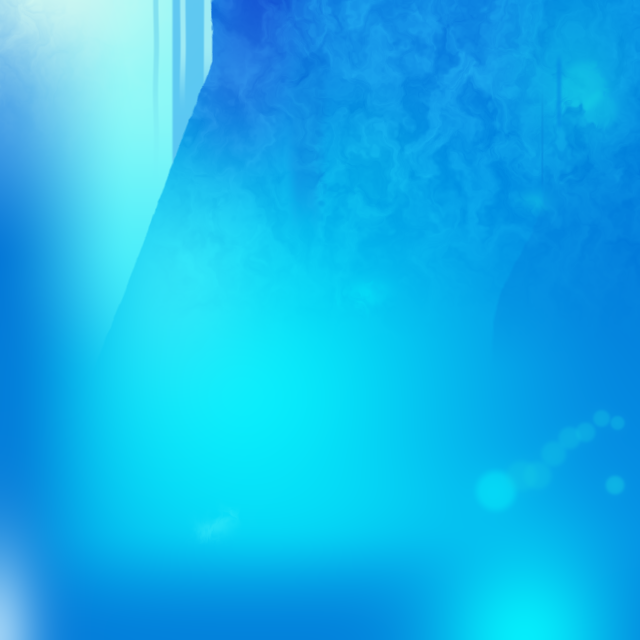
Write a Shadertoy shader that draws this background.

```glsl
// Watery blue wash: broad soft colour pools, a pale mint sheet cut by a slanted
// edge with drips, a mottled indigo stain above, and small cyan light spots.
// Built from layered Gaussian glows, soft masks and domain-warped value noise.

const vec3 BLUE   = vec3(0.02, 0.55, 0.89);
const vec3 DEEP   = vec3(0.01, 0.46, 0.84);
const vec3 CYAN   = vec3(0.02, 0.93, 0.985);
const vec3 AQUA   = vec3(0.28, 0.93, 0.98);
const vec3 MINT   = vec3(0.52, 0.97, 0.97);
const vec3 PALE   = vec3(0.83, 0.98, 0.95);
const vec3 INDIGO = vec3(0.10, 0.32, 0.83);
const vec3 TEAL   = vec3(0.08, 0.80, 0.90);

float hash(vec2 p) {
    vec3 q = fract(vec3(p.xyx) * 0.1031);
    q += dot(q, q.yzx + 33.33);
    return fract((q.x + q.y) * q.z);
}

float noise(vec2 p) {
    vec2 i = floor(p), f = fract(p);
    f = f * f * (3.0 - 2.0 * f);
    return mix(mix(hash(i), hash(i + vec2(1, 0)), f.x),
               mix(hash(i + vec2(0, 1)), hash(i + vec2(1, 1)), f.x), f.y);
}

float fbm(vec2 p) {
    float sum = 0.0, amp = 0.5;
    for (int i = 0; i < 4; i++) {
        sum += amp * noise(p);
        p = p * 2.03 + 17.1;
        amp *= 0.5;
    }
    return sum / 0.9375;
}

// Gaussian weight around a centre
float pool(vec2 p, vec2 center, vec2 radius) {
    vec2 q = (p - center) / radius;
    return exp(-dot(q, q));
}

// Soft-sided interval from a to b
float band(float x, float a, float b, float soft) {
    return smoothstep(a - soft, a + soft, x) * (1.0 - smoothstep(b - soft, b + soft, x));
}

// Round light spot with a soft rim
float spot(vec2 p, vec2 center, float radius) {
    float d = length(p - center) / radius;
    return 0.65 * (1.0 - smoothstep(0.65, 1.15, d)) + 0.35 * exp(-d * d);
}

// Large pools of light and shade
vec3 backdrop(vec2 p) {
    vec3 col = mix(BLUE, CYAN, pool(p, vec2(0.38, 0.38), vec2(0.37, 0.34)));
    col = mix(col, CYAN, 0.35 * pool(p, vec2(0.50, 0.21), vec2(0.28, 0.09)));
    col = mix(col, AQUA, 0.65 * pool(p, vec2(0.27, 0.57), vec2(0.14, 0.19)));
    col = mix(col, DEEP, 0.75 * (1.0 - smoothstep(0.0, 0.18, p.y)));
    col = mix(col, CYAN, pool(p, vec2(0.82, 0.0), vec2(0.15, 0.17)));
    col = mix(col, DEEP, 0.55 * pool(p, vec2(1.02, 0.57), vec2(0.16, 0.30)));
    col = mix(col, DEEP, 0.85 * exp(-p.x * p.x / 0.012) * (1.0 - smoothstep(0.5, 0.75, p.y)));
    return mix(col, vec3(0.72, 0.88, 0.98), 0.85 * pool(p, vec2(-0.01, 0.0), vec2(0.07, 0.15)));
}

// Mottled stain spreading down from the top
vec3 stain(vec3 col, vec2 p, float mottle) {
    vec2 q = p + vec2(0.03, 0.08) * mottle;
    col = mix(col, vec3(0.12, 0.57, 0.91), 0.55 * band(q.x, 0.32, 0.82, 0.08) * smoothstep(0.70, 0.95, q.y));
    col = mix(col, INDIGO, 0.85 * pool(q, vec2(0.40, 1.04), vec2(0.085, 0.19)));
    col = mix(col, vec3(0.20, 0.52, 0.90), 0.55 * pool(q, vec2(0.35, 0.87), vec2(0.08, 0.11)));
    col = mix(col, vec3(0.06, 0.52, 0.87), 0.55 * band(q.x, 0.458, 0.503, 0.012) * band(q.y, 0.68, 0.90, 0.06));
    col = mix(col, TEAL, 0.22 * pool(q, vec2(0.58, 0.75), vec2(0.08, 0.10)));
    float amount = smoothstep(0.42, 0.85, p.y) * smoothstep(0.18, 0.34, p.x);
    return col + mottle * amount * vec3(0.11, 0.22, 0.09);
}

// Pale sheet on the left, bounded by the slanted edge
vec3 sheet(vec3 col, vec2 p, float mottle, float aa) {
    float edge = min(0.15 + 0.38 * (p.y - 0.43), 0.33) + 0.006 * mottle;
    float inside = 1.0 - smoothstep(-aa, 0.002 + aa, p.x - edge);
    vec3 shade = mix(DEEP, vec3(0.24, 0.60, 0.90), smoothstep(0.58, 0.82, p.y));
    vec3 light = mix(AQUA, MINT, smoothstep(0.55, 0.85, p.y));
    vec3 tone = mix(shade, light, smoothstep(-0.02, 0.21, p.x));
    tone = mix(tone, PALE, 0.95 * pool(p + 0.05 * mottle, vec2(0.08, 1.03), vec2(0.20, 0.15)));
    // Bluish strip beyond the long drip, and fine drips near the top
    float strip = smoothstep(0.268 - aa, 0.271 + aa, p.x) * smoothstep(0.70, 0.76, p.y);
    tone = mix(tone, vec3(0.30, 0.72, 0.94), 0.75 * strip);
    float x = p.x + 0.003 * (noise(vec2(p.x * 20.0, p.y * 14.0)) - 0.5);
    float top = smoothstep(0.82, 0.93, p.y);
    float drips = band(x, 0.281, 0.289, 0.001 + aa) + band(x, 0.318, 0.334, 0.001 + aa);
    tone = mix(tone, vec3(0.66, 0.94, 0.96), drips * top * 0.85);
    tone = mix(tone, vec3(0.36, 0.78, 0.92), 0.5 * band(x, 0.240, 0.248, 0.001 + aa) * smoothstep(0.70, 1.0, p.y));
    return mix(col, tone, inside * smoothstep(0.40, 0.62, p.y));
}

// Broken edge and greenish patches on the right
vec3 rightSide(vec3 col, vec2 p, float mottle, float aa) {
    float d = p.x - 0.767 - 0.081 * smoothstep(0.48, 0.71, p.y) - 0.006 * mottle;
    float beyond = smoothstep(-aa, 0.004 + aa, d) * band(p.y, 0.47, 0.74, 0.06);
    col = mix(col, DEEP, 0.28 * beyond * exp(-max(d, 0.0) * 7.0));
    col = mix(col, DEEP, 0.5 * band(p.x, 0.846, 0.849, 0.001 + aa) * band(p.y, 0.71, 0.85, 0.02));
    vec2 q = p + 0.035 * mottle;
    col = mix(col, TEAL, 0.45 * pool(q, vec2(0.90, 0.88), vec2(0.10, 0.13)));
    col = mix(col, TEAL, 0.55 * spot(q, vec2(0.91, 0.865), 0.038) + 0.35 * spot(q, vec2(0.94, 0.83), 0.03));
    col = mix(col, BLUE, 0.6 * band(p.x, 0.870, 0.877, 0.002 + aa) * band(p.y, 0.80, 0.91, 0.012));
    return mix(col, TEAL, 0.45 * pool(q, vec2(0.835, 0.683), vec2(0.025, 0.016)));
}

// Light spots rising toward the right, with a few faint glints
vec3 lights(vec3 col, vec2 p, float mottle) {
    col = mix(col, CYAN, 0.6 * spot(p, vec2(0.775, 0.233), 0.034));
    col = mix(col, TEAL, 0.55 * spot(p, vec2(0.961, 0.242), 0.016));
    for (int i = 0; i < 7; i++) {
        float t = float(i) / 6.0, h = hash(vec2(float(i), 4.0));
        vec2 c = vec2(mix(0.815, 0.965, t), mix(0.255, 0.35, t) + 0.035 * (h - 0.5));
        col = mix(col, TEAL, 0.38 * spot(p, c, mix(0.026, 0.012, t)));
    }
    vec2 q = p + 0.04 * mottle;
    col = mix(col, CYAN, 0.45 * pool(q, vec2(0.57, 0.54), vec2(0.03, 0.016)));
    return mix(col, AQUA, 0.45 * pool(q, vec2(0.338, 0.18), vec2(0.026, 0.014)));
}

void mainImage(out vec4 fragColor, in vec2 fragCoord) {
    vec2 p = fragCoord / iResolution.xy;
    float aa = 0.75 / iResolution.y;
    vec2 warp = vec2(fbm(p * 20.0), fbm(p * 20.0 + 40.0));
    float mottle = fbm(p * vec2(38.0, 22.0) + 4.0 * warp) - 0.5;

    vec3 col = stain(backdrop(p), p, mottle);
    col = sheet(col, p, mottle, aa);
    col = rightSide(col, p, mottle, aa);
    col = lights(col, p, mottle);
    fragColor = vec4(clamp(col, 0.0, 1.0), 1.0);
}
```
